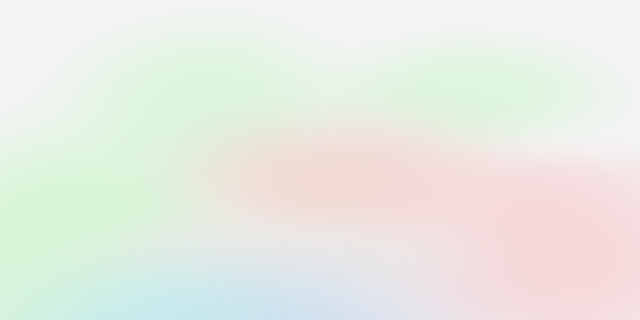
This background is drawn by a Shadertoy shader. Its source:

```glsl
// Draws a soft pastel mesh gradient: green, peach, rose and blue glows on off-white.

// Elliptical glow with a broad core: 1 at the centre, 1/e at the radii.
float glow(vec2 p, vec2 centre, vec2 radii) {
    float d = length((p - centre) / radii);
    return exp(-d * d * d);
}

void mainImage(out vec4 fragColor, in vec2 fragCoord) {
    vec2 uv = fragCoord / iResolution.xy;

    // Gentle layered-sine warp keeps the glows from looking like plain ellipses
    vec2 p = uv + 0.008 * vec2(sin(uv.y * 9.0 + uv.x * 4.0),
                               sin(uv.x * 13.0 + 1.0) + 0.5 * sin(uv.x * 23.0 - uv.y * 5.0));

    vec3 color = vec3(0.957);

    // Green sweep from the lower left over the top, plus a patch at the right
    vec3 green = vec3(0.84, 0.962, 0.84);
    color = mix(color, green, glow(p, vec2(0.12, 0.30), vec2(0.24, 0.29)));
    color = mix(color, green, 0.80 * glow(p, vec2(0.04, 0.00), vec2(0.17, 0.30)));
    color = mix(color, green, 0.80 * glow(p, vec2(0.33, 0.66), vec2(0.20, 0.24)));
    color = mix(color, green, 0.75 * glow(p, vec2(0.73, 0.70), vec2(0.20, 0.16)));

    // Peach centre
    color = mix(color, vec3(0.945, 0.855, 0.83), glow(p, vec2(0.54, 0.43), vec2(0.24, 0.20)));

    // Rose at the lower right, with a firmer wavy upper edge
    float roseEdge = 1.0 - smoothstep(0.44, 0.60, p.y + 0.012 * sin(uv.x * 17.0));
    float rose = roseEdge * glow(p, vec2(0.86, 0.22), vec2(0.26, 0.36));
    color = mix(color, vec3(0.965, 0.848, 0.855), rose);

    // Pale veil between the peach and the blue
    color = mix(color, vec3(0.92, 0.907, 0.90), 0.8 * glow(p, vec2(0.43, 0.20), vec2(0.27, 0.12)));

    // Blue along the bottom, turning from cyan to periwinkle
    vec3 blue = mix(vec3(0.77, 0.92, 0.93), vec3(0.81, 0.865, 0.93), smoothstep(0.2, 0.6, uv.x));
    color = mix(color, blue, glow(p, vec2(0.36, -0.06), vec2(0.33, 0.24)));

    fragColor = vec4(color, 1.0);
}
```
